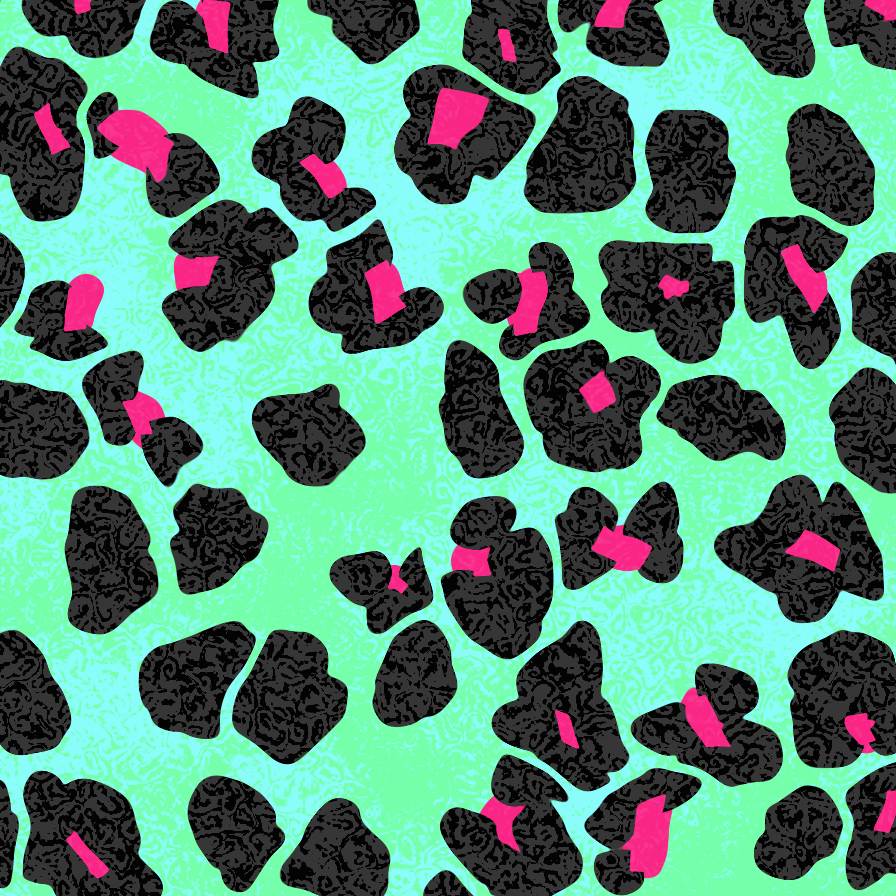
A Shadertoy shader for this pattern:

```glsl
// Leopard rosettes on a mint and aqua ground, filled with fine curled ornament.
// Jittered sites carry rings of merged lobes around a pink core; each rosette is
// trimmed by its rounded Voronoi border so that a clear gap always remains.

const float TAU = 6.28319;
const float SPOT_CELLS = 6.6;
const float SPOT_JITTER = 0.5;
const float CURL_CELLS = 30.0;
const float CURL_JITTER = 0.5;
const float BLOTCH_CELLS = 48.0;
const float GRAIN_CELLS = 330.0;

const vec3 MINT = vec3(0.46, 1.00, 0.67);
const vec3 AQUA = vec3(0.54, 0.99, 0.98);
const vec3 CHARCOAL = vec3(0.21);
const vec3 INK = vec3(0.01);
const vec3 PINK = vec3(0.98, 0.15, 0.52);
const vec3 ROSE = vec3(0.98, 0.24, 0.59);

float hash(vec2 p) {
    return fract(sin(dot(p, vec2(127.1, 311.7))) * 43758.5);
}

vec2 hash2(vec2 p) {
    return vec2(hash(p), hash(p + 17.3));
}

float noise(vec2 p) {
    vec2 i = floor(p), f = fract(p);
    f = f * f * (3.0 - 2.0 * f);
    float low = mix(hash(i), hash(i + vec2(1, 0)), f.x);
    float high = mix(hash(i + vec2(0, 1)), hash(i + vec2(1, 1)), f.x);
    return mix(low, high, f.y);
}

vec2 wobble(vec2 p) {
    return vec2(noise(p), noise(p + 40.0)) - 0.5;
}

float smoothMin(float a, float b, float k) {
    float h = max(k - abs(a - b), 0.0) / k;
    return min(a, b) - 0.25 * h * h * k;
}

// Jittered site in a grid with staggered rows
vec2 sitePosition(vec2 id, float jitter) {
    float stagger = 0.5 * mod(id.y, 2.0) - 0.25;
    return id + 0.5 + vec2(stagger, 0.0) + jitter * (hash2(id) - 0.5);
}

// Cell id of the site closest to p
vec2 nearestSite(vec2 p, float jitter) {
    vec2 best = floor(p);
    float bestDist = 1e3;
    for (int y = -1; y <= 1; y++)
    for (int x = -1; x <= 1; x++) {
        vec2 id = floor(p) + vec2(x, y);
        float d = length(p - sitePosition(id, jitter));
        if (d < bestDist) { bestDist = d; best = id; }
    }
    return best;
}

// Rounded distance from p to the border of the Voronoi cell of id
float borderDistance(vec2 p, vec2 id, float jitter) {
    vec2 own = sitePosition(id, jitter);
    float d = 1.0;
    for (int y = -2; y <= 2; y++)
    for (int x = -2; x <= 2; x++) {
        if (x == 0 && y == 0) continue;
        vec2 other = sitePosition(id + vec2(x, y), jitter);
        d = smoothMin(d, dot(0.5 * (own + other) - p, normalize(other - own)), 0.16);
    }
    return d;
}

float boxDistance(vec2 q, vec2 halfSize) {
    vec2 d = abs(q) - halfSize;
    return length(max(d, 0.0)) + min(max(d.x, d.y), 0.0);
}

// Signed distances of one rosette: x = dark lobes, y = pink core
vec2 rosette(vec2 q, vec2 id) {
    bool solid = hash(id + 5.1) < 0.3;
    vec2 ring = solid ? vec2(0.12, 0.23) : vec2(0.27, 0.37);
    float turn = TAU * hash(id + 2.7);
    float lobes = 1.0;
    for (float k = 0.0; k < 5.0; k++) {
        vec2 seed = id + 3.7 * k + 9.2;
        if (!solid && hash(seed) < 0.17) continue;
        float angle = turn + TAU * (k + 0.4 * hash(seed + 1.3)) / 5.0;
        float radius = mix(0.21, 0.28, hash(seed + 6.1));
        vec2 center = ring * vec2(cos(angle), sin(angle));
        lobes = smoothMin(lobes, length(q - center) - radius, 0.05);
    }
    if (solid) return vec2(lobes, 1.0);
    float size = mix(0.4, 1.3, hash(id + 7.9));
    float bar = boxDistance(q, size * vec2(0.07, 0.17)) - 0.02;
    float gap = 0.18 * (length(q / vec2(0.18, 0.26)) - 1.0);
    return vec2(max(lobes, -bar), min(bar, gap));
}

// Small spiral curls, 0 to 1
float curls(vec2 p) {
    p += 0.8 * wobble(p * 1.7);
    vec2 id = nearestSite(p, CURL_JITTER);
    vec2 r = p - sitePosition(id, CURL_JITTER);
    float spin = hash(id + 4.4) < 0.5 ? -1.0 : 1.0;
    return 0.5 + 0.5 * sin(17.0 * length(r) + spin * atan(r.y, r.x) + TAU * hash(id));
}

float coverage(float d, float width) {
    return 1.0 - smoothstep(-width, width, d);
}

void mainImage(out vec4 fragColor, in vec2 fragCoord) {
    vec2 uv = fragCoord / iResolution.y;
    float edge = 0.6 * SPOT_CELLS / iResolution.y;

    // Spot shapes, leaning from upper left to lower right
    vec2 p = uv * SPOT_CELLS + 3.0;
    p += 0.3 * wobble(p * 1.6) + 0.11 * wobble(p * 4.0);
    vec2 id = nearestSite(p, SPOT_JITTER);
    vec2 r = p - sitePosition(id, SPOT_JITTER);
    float lean = 0.45 + 1.3 * (hash(id + 8.8) - 0.5);
    vec2 q = vec2(dot(r, vec2(cos(lean), sin(lean))), dot(r, vec2(-sin(lean), cos(lean))));
    vec2 shape = rosette(q, id);
    float trim = borderDistance(p, id, SPOT_JITTER) - 0.04;
    float dark = coverage(-smoothMin(-shape.x, trim, 0.05), edge);
    float core = coverage(max(shape.y, -trim), edge);

    // Ornament and grain shared by all layers
    float detail = 0.34 * curls(uv * CURL_CELLS) + 0.42 * noise(uv * GRAIN_CELLS)
        + 0.24 * noise(uv * BLOTCH_CELLS);
    float cloud = noise(uv * 9.0 + 12.0);

    vec3 ground = mix(AQUA, MINT, smoothstep(0.40, 0.56, 0.62 * detail + 0.38 * cloud));
    vec3 fur = mix(INK, CHARCOAL, smoothstep(0.43, 0.49, detail));
    vec3 heart = mix(PINK, ROSE, 0.7 * smoothstep(0.5, 0.8, detail));
    fragColor = vec4(mix(mix(ground, heart, core), fur, dark), 1.0);
}
```
